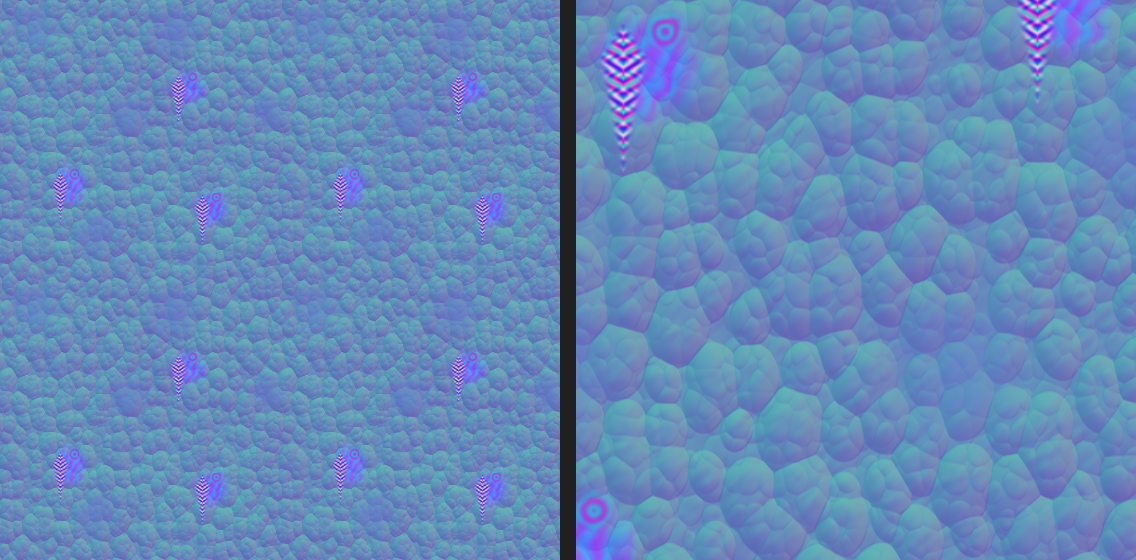
Left: the whole. Right: its middle third, enlarged.
A WebGL 1 fragment shader for this texture map:

```glsl
precision highp float;
// Tangent-space relief of packed, upright oval scales, tiled two by two.
// Wrapped cells of random domes give a height field; its slope is coloured
// as a normal, with calm patches and three bright rippled spots per tile.

uniform vec2 u_resolution;

const float REPEATS = 2.0;
const vec2 SCALE_CELLS = vec2(20.0, 15.0);
const vec2 BUMP_CELLS = vec2(38.0, 31.0);
const vec2 GRAIN_CELLS = vec2(36.0, 76.0);
const float BUMP_HEIGHT = 0.45;
const float GRAIN_HEIGHT = 0.0030;
const float SLOPE_STEP = 0.0030;
const vec2 SLOPE_TINT = vec2(0.085, 0.165);
const vec3 BASE = vec3(0.392, 0.555, 0.720);
const vec3 CALM = vec3(0.390, 0.500, 0.765);
const vec3 GLOW = vec3(0.440, 0.440, 0.960);
const float GLOW_RADIUS = 0.082;
const vec2 CORE_OFFSET = vec2(-0.034, 0.010);
const vec2 CLUMP_OFFSET = vec2(0.016, 0.042);

float hash(vec2 p) {
  return fract(sin(dot(p, vec2(127.1, 311.7))) * 43758.5453);
}

// Value noise whose lattice wraps after the given period.
float noise(vec2 p, vec2 period) {
  vec2 i = floor(p), f = fract(p);
  f = f * f * (3.0 - 2.0 * f);
  vec2 a = mod(i, period), b = mod(i + 1.0, period);
  return mix(mix(hash(a), hash(vec2(b.x, a.y)), f.x),
             mix(hash(vec2(a.x, b.y)), hash(b), f.x), f.y);
}

// Highest of the jittered oval domes around a point.
float domes(vec2 p, vec2 cells, float seed) {
  vec2 g = p * cells, cell = floor(g);
  float top = 0.0;
  for (int y = -1; y <= 1; y++) {
    for (int x = -1; x <= 1; x++) {
      vec2 id = cell + vec2(float(x), float(y));
      vec2 key = mod(id, cells) + seed;
      vec2 centre = id + 0.15 + 0.7 * vec2(hash(key), hash(key + 57.3));
      float radius = mix(0.38, 0.80, hash(key + 113.9));
      vec2 d = (g - centre) / radius;
      d.x += d.y * 0.5 * (hash(key + 71.7) - 0.5);
      float profile = 1.0 - pow(dot(d, d), 1.5);
      top = max(top, profile * radius * 0.5 / cells.y);
    }
  }
  return top;
}

float height(vec2 p) {
  vec2 diagonal = vec2(p.x + p.y, p.x - p.y) * GRAIN_CELLS;
  return domes(p, SCALE_CELLS, 3.0)
       + BUMP_HEIGHT * domes(p, BUMP_CELLS, 19.0)
       + GRAIN_HEIGHT * noise(diagonal, GRAIN_CELLS);
}

// Shortest offset from a centre on the wrapping tile.
vec2 wrapped(vec2 p, vec2 centre) {
  return fract(p - centre + 0.5) - 0.5;
}

float patchAt(vec2 p, vec2 centre, float radius) {
  vec2 d = wrapped(p, centre);
  return 1.0 - smoothstep(0.2 * radius, radius, length(d));
}

float calmArea(vec2 p) {
  float m = max(patchAt(p, vec2(0.12, 0.89), 0.12), patchAt(p, vec2(0.62, 0.89), 0.12));
  m = max(m, max(patchAt(p, vec2(0.46, 0.59), 0.09), patchAt(p, vec2(0.96, 0.60), 0.09)));
  m = max(m, patchAt(p, vec2(0.34, 0.17), 0.11));
  return m * (0.55 + 0.45 * noise(p * 24.0, vec2(24.0)));
}

vec2 nearer(vec2 a, vec2 b) {
  return dot(a, a) < dot(b, b) ? a : b;
}

// Blue glow with curved streaks, a mirrored core and a ringed clump.
vec3 addSpot(vec3 colour, vec2 d, vec2 p) {
  float ragged = noise(p * 48.0, vec2(48.0));
  float r = length(d * vec2(1.05, 0.95)) / GLOW_RADIUS + 0.35 * (ragged - 0.5);
  float glow = 1.0 - smoothstep(0.25, 1.0, r);
  float streak = sin(230.0 * d.x - 110.0 * d.y + 5.0 * ragged);
  vec3 lit = GLOW + vec3(0.13, -0.12, 0.0) * streak + (colour - BASE) * 0.6;
  colour = mix(colour, lit, glow);

  vec2 q = d - CORE_OFFSET;
  q.x = abs(q.x);
  float core = 1.0 - smoothstep(0.018, 0.032, q.x + 0.45 * abs(q.y) + 0.25 * q.y);
  float a = sin(430.0 * q.x + 2.5 * sin(310.0 * q.y));
  float b = sin(460.0 * q.y - 300.0 * q.x);
  vec3 speckle = vec3(0.58 + 0.36 * a, 0.46 + 0.38 * b, 0.86 + 0.14 * a * b);
  colour = mix(colour, speckle, core * 0.9);

  vec2 c = d - CLUMP_OFFSET;
  float rings = sin(length(c) * 420.0 + 4.0 * ragged);
  float clump = 1.0 - smoothstep(0.010, 0.030, length(c));
  vec3 ringed = vec3(0.46 + 0.26 * rings, 0.42 - 0.26 * rings, 0.86);
  return mix(colour, ringed, clump * 0.75);
}

void main() {
  vec2 p = fract(gl_FragCoord.xy / u_resolution * REPEATS);

  // Slope of the relief, softened where it is steep.
  float h = height(p);
  vec2 slope = vec2(height(p + vec2(SLOPE_STEP, 0.0)) - h,
                    height(p + vec2(0.0, SLOPE_STEP)) - h) / SLOPE_STEP;
  slope /= sqrt(1.0 + dot(slope, slope));

  // Normal colours with calm patches and broad uneven tone.
  float calm = calmArea(p);
  float tone = noise(p * 7.0, vec2(7.0)) - 0.5;
  vec3 colour = mix(BASE, CALM, calm) + vec3(-0.02, 0.06, -0.01) * tone;
  colour.rg -= SLOPE_TINT * slope * (1.0 - 0.6 * calm);
  colour.b += 0.03 * (0.4 - dot(slope, slope));

  vec2 d = nearer(wrapped(p, vec2(0.672, 0.683)), wrapped(p, vec2(0.250, 0.336)));
  d = nearer(d, wrapped(p, vec2(0.757, 0.255)));
  gl_FragColor = vec4(clamp(addSpot(colour, d, p), 0.0, 1.0), 1.0);
}
```
